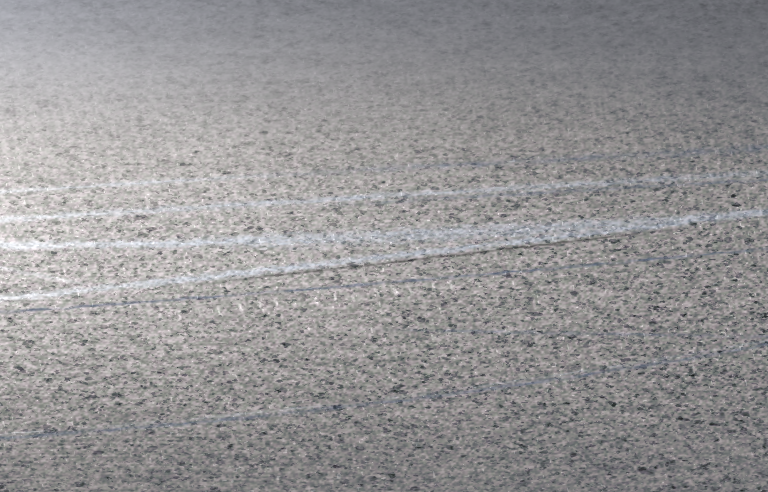
Write a Shadertoy shader that draws this texture.

```glsl
// Brushed, pitted metal seen at a low angle, with long pale scratches.
// A soft light field carries stretched noise, scattered ragged pits and
// fibrous curved scratches; focus is sharpest across the middle of the plate.

float hash(vec2 p) {
    return fract(sin(dot(p, vec2(127.1, 311.7))) * 43758.5453);
}

float noise(vec2 p) {
    vec2 i = floor(p), f = fract(p);
    f = f * f * (3.0 - 2.0 * f);
    return mix(mix(hash(i), hash(i + vec2(1, 0)), f.x),
               mix(hash(i + vec2(0, 1)), hash(i + vec2(1, 1)), f.x), f.y);
}

// Ragged flat spots, one candidate per jittered cell
float pits(vec2 p, float size, float density, float blur) {
    vec2 g = p / (size * vec2(2.0, 1.0));
    g += 0.6 * (vec2(noise(g * 2.7), noise(g * 2.7 + 41.0)) - 0.5);
    vec2 cell = floor(g);
    float soft = 0.09 + 0.25 * blur, mask = 0.0;
    for (int y = -1; y <= 1; y++)
    for (int x = -1; x <= 1; x++) {
        vec2 id = cell + vec2(x, y);
        vec2 center = id + vec2(hash(id + 3.1), hash(id + 17.7));
        float radius = mix(0.12, 0.42, hash(id + 29.3));
        float spot = 1.0 - smoothstep(radius - soft, radius + soft, length(g - center));
        mask = max(mask, spot * step(hash(id), density) * mix(0.3, 1.0, hash(id + 53.9)));
    }
    return mask;
}

// Fibrous band along the parabola k.x + k.y u + k.z u^2, broken into grains
float scratch(vec2 uv, vec3 k, float width) {
    float d = (uv.y - (k.x + k.y * uv.x + k.z * uv.x * uv.x)) / width;
    d += 0.9 * (noise(vec2(uv.x * 90.0, uv.y * 180.0 + k.x * 90.0)) - 0.5);
    float fiber = noise(vec2(uv.x * 28.0, d * 2.2 + k.x * 700.0));
    float grain = noise(uv * vec2(260.0, 260.0) + k.x * 500.0);
    return exp(-d * d * 1.4) * (0.3 + 0.5 * fiber + 0.5 * grain);
}

void mainImage(out vec4 fragColor, in vec2 fragCoord) {
    vec2 uv = fragCoord / iResolution.xy;
    vec2 p = fragCoord / iResolution.y;
    vec2 r = mat2(0.985, -0.17, 0.17, 0.985) * p; // tilted, hides the noise lattice
    float u = uv.x, v = uv.y;
    float blur = min(smoothstep(0.5, 0.92, v) + 0.3 * smoothstep(0.25, 0.0, v), 1.0);
    float sharp = 1.0 - 0.85 * blur;

    // Broad light: glow from the left, compressed where it is brightest
    float band = (v - 0.45) / 0.40, glow = (v - 0.70) / 0.40;
    float light = 0.445 + 0.165 * exp(-band * band) * (1.0 - 0.45 * u)
                + 0.325 * exp(-2.1 * u) * exp(-glow * glow) - 0.06 * u * v;
    light -= 0.45 * max(light - 0.71, 0.0);

    // Grain and horizontal brushing
    float fine = noise(r * vec2(200.0, 270.0)) - 0.5;
    float cross = noise(r.yx * vec2(230.0, 150.0) + 57.0) - 0.5;
    float medium = noise(p * vec2(70.0, 150.0) + r * 20.0) - 0.5;
    float broad = noise(p * vec2(14.0, 45.0) + 19.0) - 0.5;
    float brush = noise(p * vec2(9.0, 270.0) + 31.0) - 0.5;
    float streak = noise(p * vec2(2.5, 60.0) + 63.0) - 0.5;
    light += (0.19 * fine + 0.15 * cross) * sharp + 0.07 * medium * (0.35 + 0.65 * sharp);
    light += brush * sharp * mix(0.15, 0.06, smoothstep(0.0, 0.6, u + v * 0.7));
    light += 0.02 * broad + 0.02 * streak;

    // Pits: many tiny ones, fewer large ones toward the lower right
    float depth = 1.0 - 0.8 * blur;
    float dark = 0.21 * pits(p, 0.0068, 0.5, blur);
    dark += 0.19 * pits(p + 5.3, 0.0105, 0.32, blur);
    dark += 0.22 * pits(p + 2.7, 0.0165, 0.05 + 0.13 * u * (1.0 - v), blur);
    light += 0.02 * sharp - min(dark, 0.32) * depth - 0.04 * pits(p + 9.1, 0.013, 0.4, 1.0);

    // Metal tint: warm in the lit middle, cool in shade
    float warm = smoothstep(1.1, 0.65, v) * smoothstep(0.36, 0.56, light);
    vec3 color = light * mix(vec3(0.975, 0.99, 1.045), vec3(1.015, 0.995, 0.985), warm);
    color += 0.035 * cross * sharp * vec3(1.0, -0.6, 0.8);

    // Pale scratches, white near the light and blue away from it
    float wide = 0.009 + 0.007 * smoothstep(0.2, 0.45, u) * smoothstep(0.95, 0.6, u);
    float pale = 0.75 * scratch(uv, vec3(0.610, 0.100, -0.012), 0.005) * smoothstep(0.5, 0.2, u);
    pale = max(pale, mix(0.95, 0.6, u) * scratch(uv, vec3(0.553, 0.100, -0.005), 0.007));
    pale = max(pale, scratch(uv, vec3(0.502, 0.0, 0.067), wide) * mix(1.1, 0.85, smoothstep(0.2, 0.5, u)));
    pale = max(pale, scratch(uv, vec3(0.392, 0.165, 0.013), 0.0075));
    pale = max(pale, 0.6 * scratch(uv, vec3(0.455, -0.30, 0.0), 0.005) * smoothstep(0.15, 0.06, u));
    pale = max(pale, 0.6 * scratch(uv, vec3(0.118, 0.100, 0.090), 0.003) * noise(vec2(u * 45.0, 4.0)));
    pale = min(pale, 1.0) * mix(1.0, 0.75, u);
    vec3 shine = mix(vec3(0.64, 0.68, 0.75), vec3(0.97, 0.98, 1.0), exp(-2.0 * u));
    color = mix(color, shine + 0.14 * fine + 0.1 * cross - 0.3 * dark, pale);

    // Dull blue scratches and the dark lip under the main one
    float dull = 0.5 * scratch(uv, vec3(0.610, 0.100, -0.012), 0.008) * smoothstep(0.3, 0.6, u);
    dull = max(dull, 0.6 * scratch(uv, vec3(0.540, 0.100, -0.005), 0.004) * smoothstep(0.3, 0.7, u));
    dull = max(dull, 0.75 * scratch(uv, vec3(0.365, 0.110, 0.020), 0.0035));
    dull = max(dull, 0.75 * scratch(uv, vec3(0.110, 0.100, 0.090), 0.0045));
    dull = max(dull, 0.5 * scratch(uv, vec3(0.345, -0.030, 0.0), 0.004) * smoothstep(0.45, 0.6, u));
    dull *= 0.2 + 0.9 * noise(r * vec2(40.0, 150.0));
    color = mix(color, vec3(0.36, 0.41, 0.50) + 0.1 * fine, min(dull, 1.0));
    float lip = scratch(uv, vec3(0.379, 0.165, 0.013), 0.003);
    color *= 1.0 - 0.4 * lip * smoothstep(0.15, 0.5, u) * smoothstep(0.95, 0.7, u);

    // Row of chatter ticks and scattered glints
    float tick = floor(u / 0.025);
    vec2 q = vec2((fract(u / 0.025) - 0.5) * 0.039, v - 0.318 - 0.175 * u);
    q.x += 0.3 * q.y + 0.012 * (hash(vec2(tick, 5.0)) - 0.5) + 0.006 * medium;
    float chatter = smoothstep(0.005, 0.001, abs(q.x)) * smoothstep(0.014, 0.004, abs(q.y));
    chatter *= smoothstep(0.16, 0.22, u) * smoothstep(0.64, 0.58, u) * noise(r * 190.0);
    float glint = smoothstep(0.84, 0.98, noise(r * vec2(160.0, 200.0) + 91.0)) * sharp;
    color += 0.28 * chatter + 0.17 * glint;

    fragColor = vec4(clamp(color, 0.0, 1.0), 1.0);
}
```
